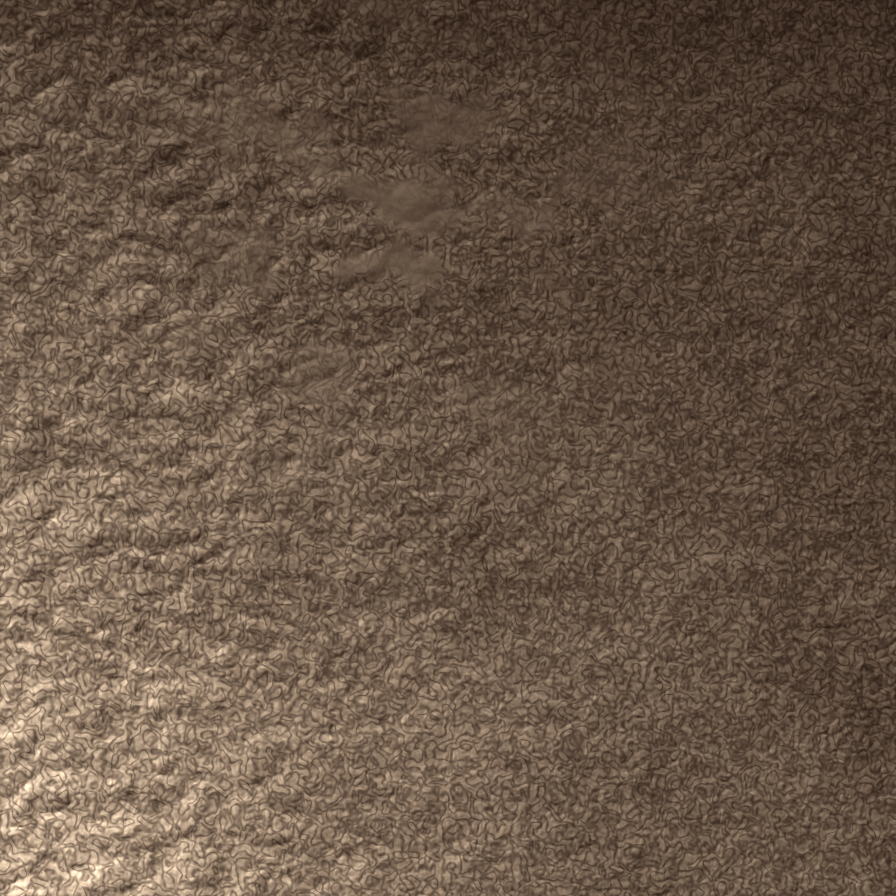
This texture is drawn by a Shadertoy shader. Its source:

```glsl
vec2 gradientAt(ivec2 cell) {
    uint n = uint(cell.x) * 1597334677u ^ uint(cell.y) * 3812015801u;
    n = (n ^ (n >> 15)) * 2246822519u;
    n = (n ^ (n >> 13)) * 3266489917u;
    float angle = float((n ^ (n >> 16)) & 65535u) / 65536.0 * 6.2832;
    return vec2(cos(angle), sin(angle));
}

float gradientNoise(vec2 p) {
    ivec2 i = ivec2(floor(p));
    vec2 f = fract(p);
    vec2 u = f * f * f * (f * (f * 6.0 - 15.0) + 10.0);
    float a = dot(gradientAt(i), f);
    float b = dot(gradientAt(i + ivec2(1, 0)), f - vec2(1, 0));
    float c = dot(gradientAt(i + ivec2(0, 1)), f - vec2(0, 1));
    float d = dot(gradientAt(i + ivec2(1, 1)), f - vec2(1, 1));
    return mix(mix(a, b, u.x), mix(c, d, u.x), u.y);
}

// Rounded lumps split by creases; coarse lumps fade where the hide is fine
float leatherHeight(vec2 p, float coarse, float fine) {
    p += 0.006 * vec2(gradientNoise(p * 34.0), gradientNoise(p * 34.0 + 57.0));
    float height = 0.0, frequency = 19.0;
    for (int i = 0; i < 4; i++) {
        float weight = mix(coarse, fine, float(i) / 3.0);
        float n = gradientNoise(p * frequency * vec2(0.85, 1.1) + float(i) * 31.7);
        height += weight * sqrt(n * n + 0.004) / frequency;
        p = mat2(0.94, 0.34, -0.34, 0.94) * p;
        frequency *= 1.97;
    }
    return height;
}

void mainImage(out vec4 fragColor, in vec2 fragCoord) {
    vec2 uv = fragCoord / iResolution.xy;
    vec2 p = fragCoord / iResolution.y;

    // Broad light falling off from the lower left corner
    float light = mix(mix(0.60, 0.37, uv.x), mix(0.35, 0.26, uv.x), uv.y);
    light += 0.13 * exp(-9.0 * dot(uv, uv));
    light += 0.05 * exp(-14.0 * dot(uv - vec2(0.0, 0.5), uv - vec2(0.0, 0.5)));
    light -= 0.04 * smoothstep(0.88, 1.0, uv.y);

    // Worn smooth patches, mostly in the upper middle
    float upper = exp(-18.0 * dot(uv - vec2(0.45, 0.76), uv - vec2(0.45, 0.76)));
    float patchField = gradientNoise(p * vec2(9.0, 13.0) + 4.3)
                     + 0.4 * gradientNoise(p * 29.0);
    float worn = upper * smoothstep(0.05, 0.3, patchField);

    // Relief lit from the upper left
    float coarse = mix(1.15, 0.3, smoothstep(0.1, 0.75, uv.x));
    float fine = mix(0.75, 1.05, uv.x) * (1.0 - 0.85 * worn);
    float spacing = 0.0021;
    float height = leatherHeight(p, coarse, fine);
    float lit = leatherHeight(p + spacing * vec2(-0.6, 0.8), coarse, fine);
    float relief = (height - lit) / spacing;

    // Dark wandering pores and soft mottling
    vec2 warp = vec2(gradientNoise(p * 70.0), gradientNoise(p * 70.0 + 19.0));
    float pores = abs(gradientNoise(p * 105.0 + 0.7 * warp));
    float grit = gradientNoise(p * 190.0 + 8.1);
    float mottle = gradientNoise(p * vec2(5.0, 7.0)) * 0.6
                 + gradientNoise(p * vec2(14.0, 19.0) + 7.0) * 0.5
                 + gradientNoise(p * 38.0 + 23.0) * 0.35;

    float tone = light * (1.0 + 0.15 * relief + 0.2 * mottle + 0.06 * worn);
    tone *= 1.0 + (1.0 - 0.85 * worn) * (0.7 * (smoothstep(0.0, 0.3, pores) - 0.56) * 0.5 + 0.2 * grit);

    // Brown ramp from shadow to pale tan
    float t = (tone - 0.2) / 0.58;
    vec3 color = mix(vec3(0.205, 0.148, 0.112), vec3(0.78, 0.68, 0.575), t);
    fragColor = vec4(clamp(color, 0.0, 1.0), 1.0);
}
```
